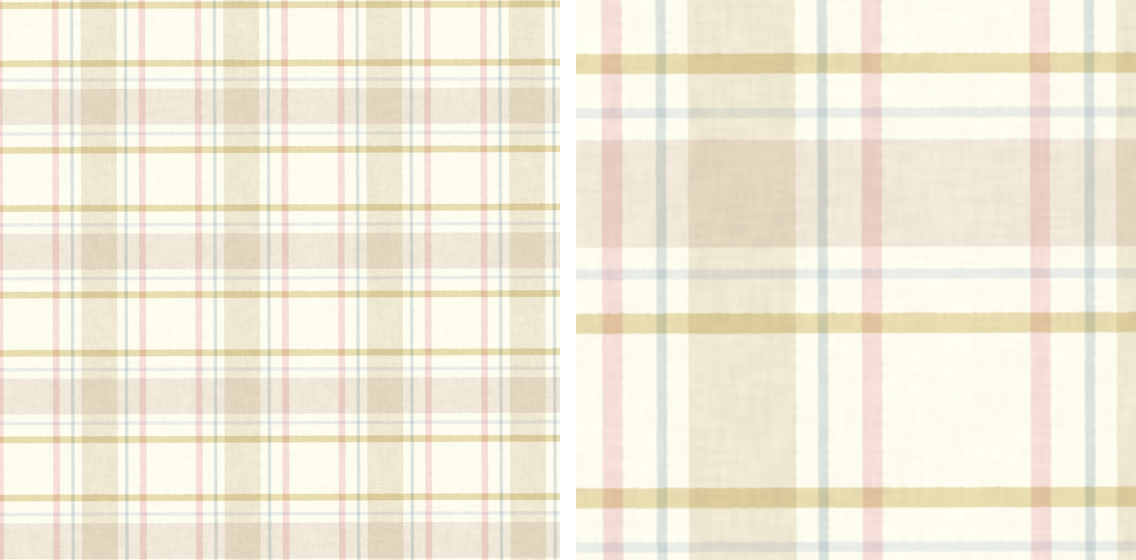
Left: the whole. Right: its middle third, enlarged.
Reproduce this pattern procedurally as a Shadertoy shader.

```glsl
#define PERIOD vec2(0.2549, 0.2585)
#define BAND_CENTRE vec2(0.1773, 0.8102)
#define TILT 0.003
#define PAPER vec3(0.992, 0.99, 0.938)
#define WARP_BAND vec3(0.935, 0.91, 0.825)
#define WEFT_BAND vec3(0.94, 0.912, 0.85)
#define PINK vec3(0.962, 0.872, 0.845)
#define OCHRE vec3(0.91, 0.863, 0.69)
#define WARP_BLUE vec3(0.862, 0.89, 0.865)
#define WEFT_BLUE vec3(0.915, 0.93, 0.905)
#define THREADS 380.0
#define GRAIN 0.026

float hash(vec2 p) {
    return fract(sin(dot(p, vec2(127.1, 311.7))) * 43758.5453);
}

float noise(vec2 p) {
    vec2 i = floor(p), f = fract(p);
    f = f * f * (3.0 - 2.0 * f);
    return mix(mix(hash(i), hash(i + vec2(1.0, 0.0)), f.x),
               mix(hash(i + vec2(0.0, 1.0)), hash(i + vec2(1.0, 1.0)), f.x), f.y);
}

// Coverage of a stripe at a given distance from the band centre
float stripe(float dist, float offset, float halfWidth, float soft) {
    return 1.0 - smoothstep(-soft, soft, abs(dist - offset) - halfWidth);
}

// Translucent ink, so that crossing stripes darken each other
vec3 ink(vec3 colour, float cover) {
    return mix(vec3(1.0), colour / PAPER, cover);
}

// One direction of the plaid: wide band, thin blue pair, outer pair
vec3 stripeSet(float dist, vec3 band, vec3 blue, vec3 outer, float soft) {
    return ink(band, stripe(dist, 0.0, 0.0320, soft))
         * ink(blue, stripe(dist, 0.0480, 0.0030, soft))
         * ink(outer, stripe(dist, 0.0773, 0.0060, soft));
}

void mainImage(out vec4 fragColor, in vec2 fragCoord) {
    vec2 uv = fragCoord / iResolution.xy;
    vec2 p = uv - 0.5;
    p += TILT * vec2(p.y, -p.x);

    // Fibres running along each direction
    float warp = noise(uv * THREADS * vec2(1.0, 0.22));
    float weft = noise(uv * THREADS * vec2(0.22, 1.0) + 57.0);
    float mottle = noise(uv * 70.0 + 13.0);

    // Distance from the nearest band centre, slightly frayed
    vec2 fray = (vec2(weft, warp) - 0.5) * 0.0006;
    vec2 dist = abs(mod(p + 0.5 - BAND_CENTRE + fray + 0.5 * PERIOD, PERIOD) - 0.5 * PERIOD);
    float soft = max(0.0009, 0.75 / min(iResolution.x, iResolution.y));

    vec3 plaid = stripeSet(dist.x, WARP_BAND, WARP_BLUE, PINK, soft)
               * stripeSet(dist.y, WEFT_BAND, WEFT_BLUE, OCHRE, soft);

    // Woven grain shows more where ink lies on the paper
    float inked = smoothstep(0.0, 0.12, 1.0 - plaid.b);
    float grain = warp + weft - 1.0 + 0.4 * (mottle - 0.5);
    vec3 colour = PAPER * plaid * (1.0 + GRAIN * mix(0.5, 1.0, inked) * grain);

    fragColor = vec4(clamp(colour, 0.0, 1.0), 1.0);
}
```
